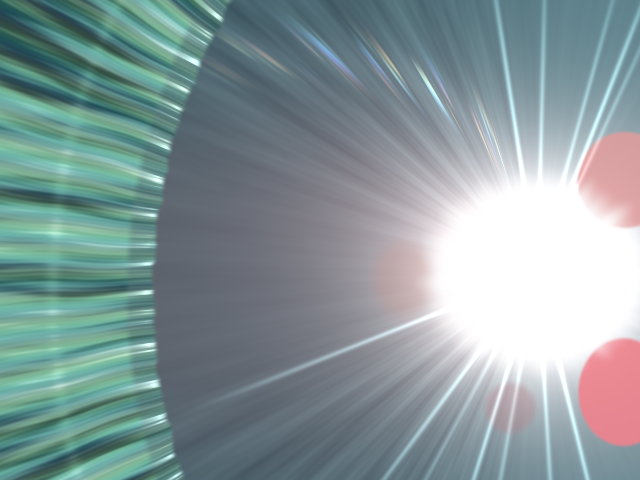
Give the GLSL for this background, as a Shadertoy shader.

```glsl
// A white sun flares over a slate haze: thin rays, pink lens ghosts, an arc of
// iridescent glints, and a streaked green rim beyond a large circle at the left.
// All streaks are layered sines in polar coordinates centred on the sun.

// Layered sines across the angle, drifting slowly along the radius; about -1 to 1.
float streaks(float angle, float radius, float frequency) {
    float sum = 0.0, weight = 0.5;
    for (int i = 0; i < 5; i++) {
        float k = float(i);
        float drift = 1.3 * sin(radius * (7.0 + 3.0 * k) + angle * 11.0 + k * 2.1);
        sum += weight * sin(angle * frequency + drift + k * 4.7);
        frequency *= 1.73;
        weight *= 0.72;
    }
    return sum;
}

// Soft-edged ellipse mask.
float ghost(vec2 p, vec2 center, vec2 size, float blur) {
    float d = length((p - center) / size);
    return 1.0 - smoothstep(1.0 - blur, 1.0 + blur, d);
}

void mainImage(out vec4 fragColor, in vec2 fragCoord) {
    vec2 p = fragCoord / iResolution.y;
    p.x += 0.5 * (4.0 / 3.0 - iResolution.x / iResolution.y);
    vec2 q = p - vec2(1.12, 0.43);
    float radius = length(q);
    float angle = atan(q.y, -q.x);            // zero points left, positive is up
    float sunDist = length(q * vec2(0.87, 1.0));

    // Slate haze, cooler at the top and bottom, warmer towards the sun
    float height = abs(p.y - 0.4);
    vec3 color = mix(vec3(0.35, 0.38, 0.42), vec3(0.27, 0.38, 0.42),
                     smoothstep(0.1, 0.6, height));
    color += vec3(0.07, 0.10, 0.10) * smoothstep(0.7, 1.3, p.x);
    color += vec3(0.07, 0.03, 0.03) * exp(-14.0 * dot(p - vec2(0.78, 0.6), p - vec2(0.78, 0.6)));
    float fine = streaks(angle, radius, 31.0);
    float fan = smoothstep(0.15, 0.75, abs(angle)) * smoothstep(1.6, 1.1, abs(angle));
    color += vec3(0.030, 0.038, 0.036) * fine * (0.25 + fan);

    // Iridescent glints along a spiral arc above the sun
    float arcOffset = radius - 0.30 - 0.74 * (1.246 - angle);
    float arc = exp(-pow(arcOffset / 0.075, 2.0))
              * smoothstep(0.45, 0.85, angle) * smoothstep(1.4, 1.15, angle);
    float glint = smoothstep(0.05, 0.9, streaks(angle + 0.025 * radius, radius, 47.0));
    vec3 spectrum = 0.65 + 0.35 * cos(angle * 75.0 + radius * 18.0 + vec3(0.0, 1.1, 2.2));
    color += arc * (0.04 + 0.42 * glint * spectrum);

    // Streaked green rim outside the circle
    float rimDist = length(p - vec2(1.52, 0.39)) - 1.2;
    float rim = smoothstep(-0.006, 0.008, rimDist + 0.004 * fine);
    float broad = streaks(angle, radius * 0.7, 27.0);
    float thin = streaks(angle + 0.3, radius * 1.6, 83.0);
    float light = 0.50 + 0.27 * broad + 0.20 * thin;
    light -= 0.38 * smoothstep(0.62, 1.05, p.y) * smoothstep(0.45, 0.0, p.x);
    light -= 0.10 * smoothstep(0.22, 0.0, p.y);
    light += 0.10 * exp(-pow((rimDist - 0.21) / 0.015, 2.0));
    vec3 rimColor = mix(vec3(0.16, 0.30, 0.30), vec3(0.46, 0.69, 0.62),
                        smoothstep(0.0, 0.62, light));
    rimColor = mix(rimColor, vec3(0.76, 0.94, 0.87), smoothstep(0.62, 1.05, light));
    rimColor += 0.035 * cos(angle * 130.0 + vec3(0.0, 1.5, 3.0));
    float innerStrip = 1.0 - smoothstep(0.045, 0.065, rimDist);
    rimColor = mix(rimColor, vec3(0.36, 0.49, 0.49) + 0.13 * thin, 0.6 * innerStrip);
    float edgeSpark = exp(-abs(rimDist - 0.015) * 45.0) * smoothstep(0.25, 0.9, thin);
    color = mix(color, rimColor + 0.4 * edgeSpark, rim);

    // Halo around the sun
    color += vec3(0.62, 0.56, 0.53) * exp(-7.0 * max(sunDist - 0.17, 0.0));

    // Lens ghosts
    color = mix(color, vec3(0.88, 0.61, 0.61),
                0.85 * ghost(p, vec2(1.302, 0.625), vec2(0.099, 0.1), 0.05));
    color = mix(color, vec3(0.94, 0.51, 0.55),
                0.9 * ghost(p, vec2(1.299, 0.183), vec2(0.094, 0.112), 0.05));
    color = mix(color, vec3(0.72, 0.50, 0.52),
                0.35 * ghost(p, vec2(1.063, 0.15), vec2(0.052), 0.2));
    color = mix(color, vec3(0.78, 0.56, 0.52),
                0.3 * ghost(p, vec2(0.84, 0.418), vec2(0.06, 0.075), 0.35));

    // Thin rays, widening slightly outwards
    float rayAngles[12] = float[12](1.420, 1.596, 1.839, 1.942, 2.000, -0.377,
                                   -0.930, -1.073, -1.270, -1.392, -1.632, -1.809);
    for (int i = 0; i < 12; i++) {
        float across = radius * abs(angle - rayAngles[i]);
        float width = 0.0035 + 0.004 * radius;
        float strength = 0.26 + 0.10 * sin(float(i) * 2.4 + 1.0);
        float reach = 1.0 - smoothstep(0.35, 0.85, radius);
        color += vec3(0.75, 1.0, 1.0) * strength * reach * exp(-pow(across / width, 2.0));
    }

    // Overexposed core
    float ragged = 0.006 * sin(angle * 17.0) + 0.004 * sin(angle * 29.0 + 1.0);
    color = mix(color, vec3(1.0), 1.0 - smoothstep(0.145, 0.225, sunDist + ragged));
    fragColor = vec4(clamp(color, 0.0, 1.0), 1.0);
}
```
